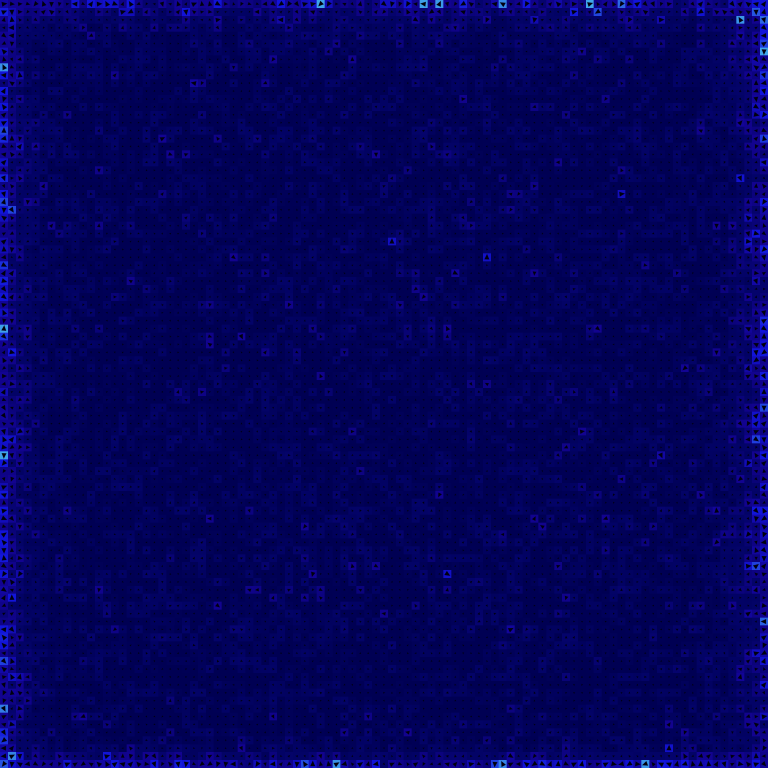
This pattern is drawn by a WebGL 2 fragment shader. Its source:

```glsl
#version 300 es
precision highp float;
// Grid of deep blue cells with dark wedges, glowing more brightly toward the borders.

uniform vec2 u_resolution;
out vec4 outColor;

const float CELLS = 97.0;
const int SAMPLES = 3;
const vec3 INK = vec3(0.0, 0.0, 0.05);
const vec3 NAVY = vec3(0.0, 0.0, 0.325);
const vec3 BLUE = vec3(0.01, 0.01, 0.40);
const vec3 VIOLET = vec3(0.07, 0.01, 0.56);
const vec3 COBALT = vec3(0.07, 0.08, 0.85);
const vec3 SKY = vec3(0.25, 0.65, 0.92);

float hash(vec2 p, float seed) {
    vec3 q = fract(vec3(p.xyx) * 0.1031 + seed * 0.137);
    q += dot(q, q.yzx + 33.33);
    return fract((q.x + q.y) * q.z);
}

// Smooth one-dimensional noise
float lineNoise(float x, float seed) {
    float i = floor(x);
    float f = fract(x);
    return mix(hash(vec2(i, seed), seed), hash(vec2(i + 1.0, seed), seed), f * f * (3.0 - 2.0 * f));
}

// Mostly small random values with rare large ones
float rareSpike(vec2 cell, float seed) {
    return -log(max(hash(cell, seed), 0.0001));
}

// Glow that decays away from one border, uneven along its length
float borderGlow(float depth, float along, float reach, float seed) {
    float lumps = 0.5 + 0.8 * lineNoise(along / 5.0, seed);
    return lumps * exp(-depth / reach);
}

float cellLevel(vec2 cell) {
    vec2 far = CELLS - 1.0 - cell;
    float glow = borderGlow(cell.x, cell.y, 1.9, 3.0)
               + borderGlow(far.x, cell.y, 2.1, 5.0)
               + borderGlow(cell.y, cell.x, 0.9, 7.0)
               + borderGlow(far.y, cell.x, 1.7, 9.0);
    float bands = 0.02 * (hash(vec2(cell.x, 0.0), 11.0) + hash(vec2(0.0, cell.y), 13.0));
    float speckle = 0.052 * rareSpike(cell, 1.0);
    return bands + speckle + glow * (0.2 + 0.2 * rareSpike(cell, 2.0));
}

vec3 palette(float level) {
    vec3 color = mix(NAVY, BLUE, smoothstep(0.03, 0.14, level));
    color = mix(color, VIOLET, smoothstep(0.14, 0.32, level));
    color = mix(color, COBALT, smoothstep(0.32, 0.60, level));
    return mix(color, SKY, smoothstep(0.65, 1.15, level));
}

// Signed distance to a wedge pointing along +x
float wedge(vec2 p, float size) {
    return max(0.91 * abs(p.y) + 0.41 * (p.x - size), -p.x - 0.6 * size);
}

vec3 drawCell(vec2 p, float pixel) {
    vec2 cell = clamp(floor(p), 0.0, CELLS - 1.0);
    vec2 local = p - cell - 0.5;
    float level = cellLevel(cell);
    float angle = 6.28318 * hash(cell, 4.0);
    float c = cos(angle);
    float s = sin(angle);
    vec2 turned = vec2(c * local.x + s * local.y, c * local.y - s * local.x);
    float size = mix(0.14, 0.43, smoothstep(0.06, 0.45, level));
    float soft = 0.3 * pixel;
    float mark = 1.0 - smoothstep(-soft, soft, wedge(turned, size));
    return mix(palette(level), INK, mark);
}

void main() {
    float pixel = CELLS / min(u_resolution.x, u_resolution.y);
    vec3 sum = vec3(0.0);
    // Average a small grid of samples per pixel
    for (int j = 0; j < SAMPLES; j++) {
        for (int i = 0; i < SAMPLES; i++) {
            vec2 offset = (vec2(i, j) + 0.5) / float(SAMPLES) - 0.5;
            vec2 uv = (gl_FragCoord.xy + offset) / u_resolution;
            sum += drawCell(uv * CELLS, pixel);
        }
    }
    outColor = vec4(sum / float(SAMPLES * SAMPLES), 1.0);
}
```
